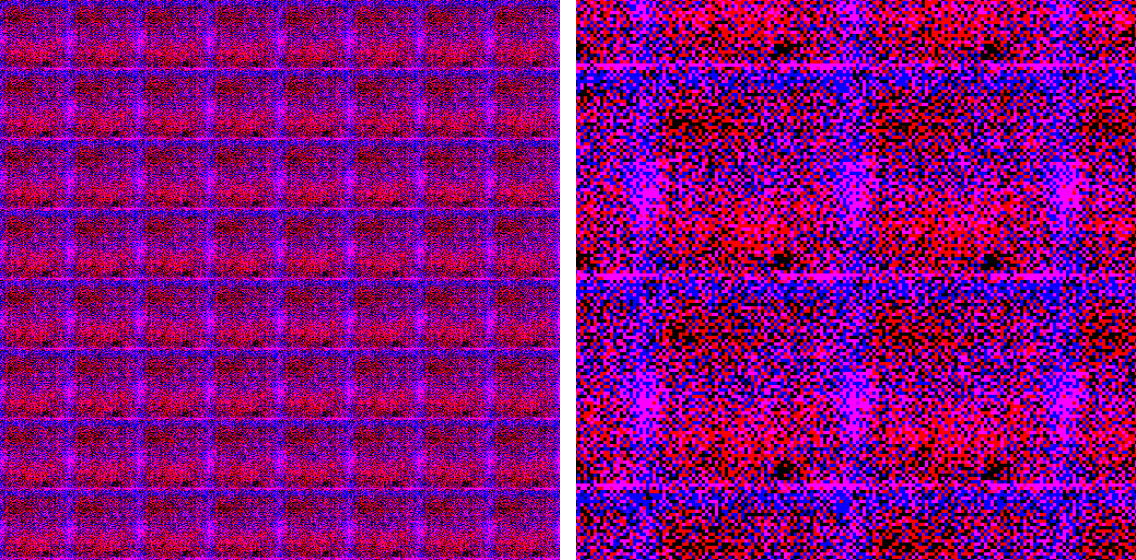
Left: the whole. Right: its middle third, enlarged.
Reproduce this pattern procedurally as a three.js fragment shader.

```glsl
// Eight by eight woven squares in dithered red and blue grain, with violet seams.
varying vec2 vUv;

float hash(vec2 p) {
  return fract(sin(dot(p, vec2(127.1, 311.7))) * 43758.5453);
}

// Smooth noise that wraps after a whole number of lattice steps.
float wrapNoise(vec2 p, float period, float seed) {
  vec2 i = floor(p), f = fract(p);
  f = f * f * (3.0 - 2.0 * f);
  vec2 a = mod(i, period) + seed, b = mod(i + 1.0, period) + seed;
  return mix(mix(hash(a), hash(vec2(b.x, a.y)), f.x),
             mix(hash(vec2(a.x, b.y)), hash(b), f.x), f.y);
}

// Grain shared by all squares, with some cells unique to each one.
float grain(vec2 cell, float seed) {
  cell = mod(cell, 512.0);
  float own = hash(cell + seed + 7.3);
  return own > 0.85 ? hash(cell + seed + 19.1) : hash(mod(cell, 64.0) + seed);
}

// Removing the neighbours' mean spreads the dots evenly.
float ditherThreshold(vec2 cell, float seed) {
  vec2 e = vec2(1.0, 0.0);
  float around = grain(cell + e, seed) + grain(cell - e, seed)
               + grain(cell + e.yx, seed) + grain(cell - e.yx, seed);
  return 0.5 + 0.95 * (grain(cell, seed) - 0.25 * around);
}

// Soft spot whose distance wraps at the edges of a square.
float spot(vec2 p, vec2 center, vec2 size) {
  vec2 d = (fract(p - center + 0.5) - 0.5) / size;
  return exp(-dot(d, d));
}

float band(float x, float center, float size) {
  float d = (fract(x - center + 0.5) - 0.5) / size;
  return exp(-d * d);
}

vec3 cellColor(vec2 cell) {
  vec2 local = mod(cell, 64.0);
  vec2 p = (local + 0.5) / 64.0;

  // Seams and broad patches
  float sideSeam = band(p.x, 0.99, 0.075);
  float topSeam = band(p.y, 0.955, 0.04);
  float seamGlow = spot(p, vec2(0.02, 0.45), vec2(0.08, 0.16));
  float shade = spot(p, vec2(0.27, 0.72), vec2(0.22, 0.14));
  float lower = spot(p, vec2(0.45, 0.17), vec2(0.4, 0.12));
  float knot = spot(p, vec2(0.66, 0.1), vec2(0.035));
  float corner = spot(p, vec2(0.01, 0.975), vec2(0.035));

  float red = 0.5 - 0.1 * shade + 0.08 * lower - 0.12 * sideSeam
            - 0.2 * topSeam + 0.38 * seamGlow + 0.14 * band(p.y, 0.32, 0.1);
  float blue = 0.43 - 0.28 * shade - 0.2 * lower + 0.36 * sideSeam
             + 0.3 * topSeam + 0.15 * seamGlow + 0.1 * band(p.y, 0.46, 0.07)
             + 0.12 * spot(p, vec2(0.75, 0.65), vec2(0.18, 0.2));

  // Mottling and woven streaks
  red += 0.22 * (wrapNoise(p * 12.0, 12.0, 3.0) - 0.5);
  blue += 0.22 * (wrapNoise(p * 12.0, 12.0, 41.0) - 0.5);
  red += 0.14 * (hash(vec2(local.y, 5.0)) + hash(vec2(9.0, local.x)) - 1.0);
  blue += 0.14 * (hash(vec2(local.y, 15.0)) + hash(vec2(29.0, local.x)) - 1.0);

  // Thin violet line at the foot, black knot and red corner
  float foot = band(p.y, 0.022, 0.016)
             * mix(0.45, 1.0, band(p.x, 0.84, 0.2));
  red += 0.6 * foot - 0.5 * knot + 0.25 * corner;
  blue += 0.6 * foot - 0.5 * knot - 0.8 * corner;

  // Blue keeps a narrow half tone
  float redGap = red - ditherThreshold(cell, 2.0);
  float blueGap = blue - ditherThreshold(cell, 83.0);
  float redTone = smoothstep(-0.015, 0.015, redGap);
  float blueTone = 0.5 * (step(-0.022, blueGap) + step(0.022, blueGap));
  return vec3(mix(0.02, 0.98, redTone), 0.0, blueTone);
}

void main() {
  // Cells blend only across the pixel that covers their border
  vec2 grid = vUv * 512.0 - 0.5;
  vec2 cell = floor(grid);
  vec2 width = clamp(fwidth(grid), 0.001, 1.0);
  vec2 blend = clamp((fract(grid) - 0.5) / width + 0.5, 0.0, 1.0);
  vec3 low = mix(cellColor(cell), cellColor(cell + vec2(1.0, 0.0)), blend.x);
  vec3 high = mix(cellColor(cell + vec2(0.0, 1.0)), cellColor(cell + 1.0), blend.x);
  gl_FragColor = vec4(mix(low, high, blend.y), 1.0);
}
```
